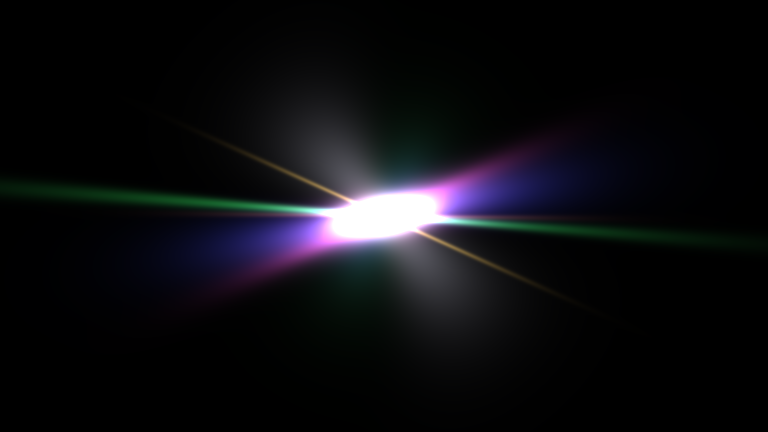
This background is drawn by a Shadertoy shader. Its source:

```glsl
// A white-hot tilted flare with prismatic beams crossing a black field.

// Two-sided beam through the origin: widens with distance and fades by reach.
float beam(vec2 p, float angle, float width, float spread, float reach, float fade) {
    vec2 axis = vec2(cos(angle), sin(angle));
    float along = abs(dot(p, axis));
    float across = dot(p, vec2(-axis.y, axis.x)) / (width + spread * along);
    return exp(-across * across - pow(along / reach, fade));
}

void mainImage(out vec4 fragColor, in vec2 fragCoord) {
    vec2 p = (fragCoord - 0.5 * iResolution.xy) / iResolution.y;
    vec3 light = vec3(0.0);

    // Broad, dim fans
    light += vec3(0.42, 0.42, 0.46) * beam(p, -0.84, 0.03, 0.38, 0.26, 2.0);
    light += vec3(0.05, 0.16, 0.07) * beam(p, 1.15, 0.03, 0.40, 0.23, 2.0);
    light += vec3(0.12, 0.18, 0.38) * beam(p, 0.90, 0.03, 0.35, 0.13, 2.0);

    // Violet fan, shifting from blue to a red rim
    light += vec3(0.14, 0.18, 0.66) * beam(p, 0.19, 0.02, 0.13, 0.37, 2.0);
    light += vec3(1.15, 0.60, 1.05) * beam(p, 0.31, 0.03, 0.12, 0.17, 1.5);
    light += vec3(0.34, 0.07, 0.22) * beam(p, 0.42, 0.01, 0.06, 0.32, 2.0);

    // Long green ray, brighter on the left, with a pale inner part
    float leftBias = 1.0 - 0.4 * p.x;
    light += vec3(0.12, 0.58, 0.22) * leftBias * beam(p, -0.074, 0.004, 0.022, 0.55, 1.5);
    light += vec3(0.70, 0.85, 0.90) * beam(p, -0.074, 0.008, 0.008, 0.18, 2.0);

    // Thin amber and gold rays
    light += vec3(0.38, 0.19, 0.12) * beam(p, -0.012, 0.003, 0.012, 0.33, 2.0);
    light += vec3(0.55, 0.42, 0.14) * beam(p, -0.425, 0.004, 0.006, 0.28, 2.0);

    // Overexposed core and its pink glow
    light += vec3(2.6, 2.4, 2.6) * beam(p, 0.14, 0.032, 0.0, 0.095, 2.6);
    light += vec3(0.55, 0.28, 0.52) * beam(p, 0.20, 0.055, 0.0, 0.14, 2.0);

    fragColor = vec4(clamp(light, 0.0, 1.0), 1.0);
}
```
